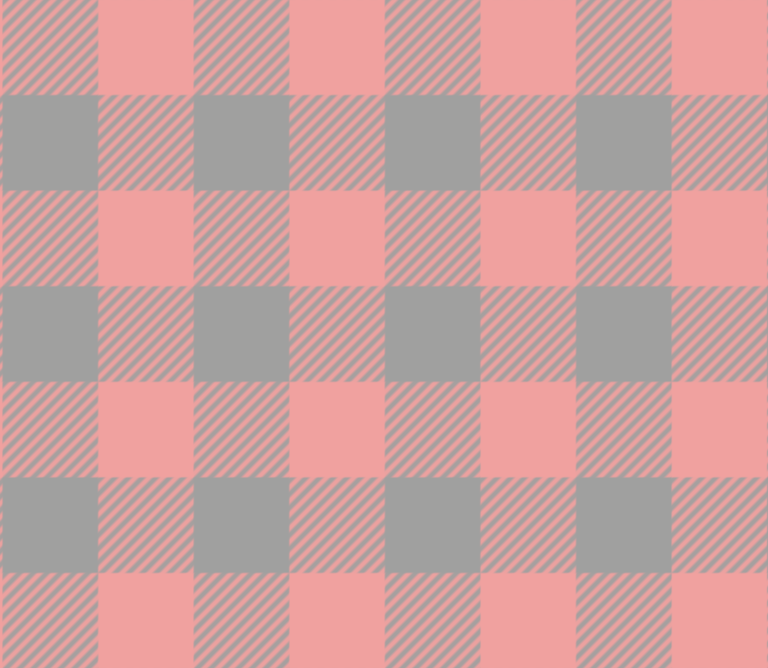
Write a WebGL 1 fragment shader that draws this pattern.

```glsl
precision highp float;
// Gingham check: grey and pink squares joined by diagonally hatched squares.

uniform vec2 u_resolution;

const vec3 PINK = vec3(0.942, 0.630, 0.624);
const vec3 GREY = vec3(0.627, 0.627, 0.625);
const float CELLS_ACROSS = 8.035;
const vec2 GRID_ORIGIN = vec2(0.0033, -0.0007);
const float HATCHES_PER_CELL = 7.0;
const float CELL_SOFTNESS = 0.007;
const float HATCH_SOFTNESS = 0.17;
const vec2 HATCH_RANGE = vec2(0.07, 0.93);

// Soft square wave of period 1: high on the first half, low on the second.
float squareWave(float t, float softness) {
  float inside = 0.25 - abs(fract(t + 0.25) - 0.5);
  return smoothstep(-softness, softness, inside);
}

// Grey share where two bands cross; a single band shows only its hatching.
float weave(float warp, float weft, float hatch) {
  float both = warp * weft;
  float single = warp + weft - 2.0 * both;
  return both + single * hatch;
}

void main() {
  vec2 canvas = gl_FragCoord.xy / u_resolution.x;
  vec2 cell = (canvas - GRID_ORIGIN) * CELLS_ACROSS;
  float pixel = CELLS_ACROSS / u_resolution.x;

  // Alternating bands; rows are shifted by one cell.
  float bandSoftness = max(CELL_SOFTNESS, 0.35 * pixel);
  float warp = squareWave(cell.x * 0.5, bandSoftness);
  float weft = squareWave((cell.y - 1.0) * 0.5, bandSoftness);

  // Hatching rises to the right and runs on through every cell.
  float hatchSoftness = max(HATCH_SOFTNESS, 0.7 * pixel * HATCHES_PER_CELL);
  float wave = squareWave((cell.x - cell.y) * HATCHES_PER_CELL, hatchSoftness);
  float hatch = mix(HATCH_RANGE.x, HATCH_RANGE.y, wave);

  gl_FragColor = vec4(mix(PINK, GREY, weave(warp, weft, hatch)), 1.0);
}
```
